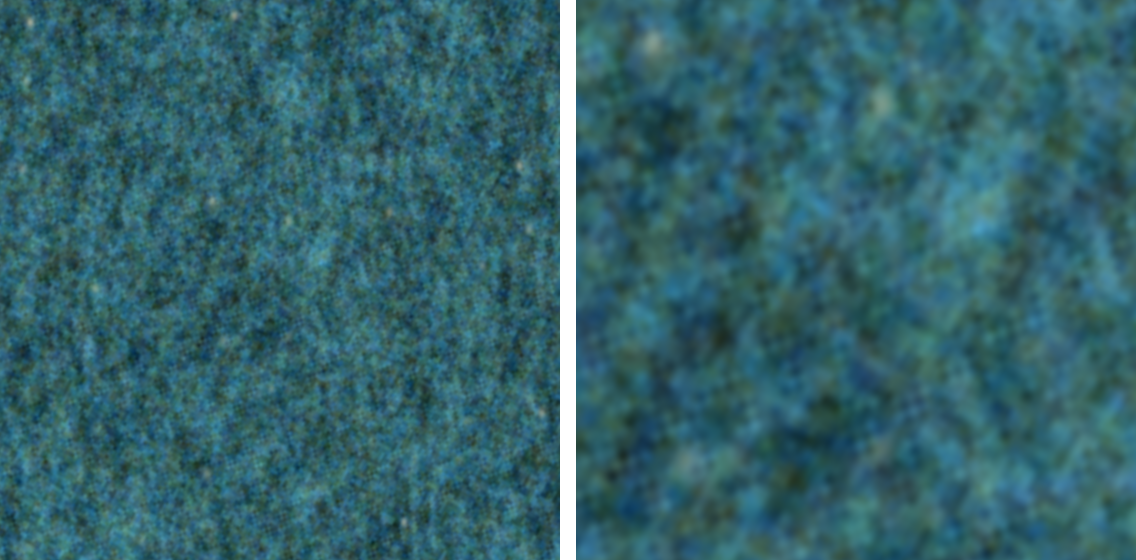
Left: the whole. Right: its middle third, enlarged.
Reproduce this texture procedurally as a WebGL 1 fragment shader.

```glsl
precision highp float;
// Teal woven wool: mottled blue-green fibres, faint vertical ribs and pale flecks.

uniform vec2 u_resolution;

const vec3 BASE_TEAL = vec3(0.192, 0.380, 0.413);
const vec3 TONE_AXIS = vec3(0.60, 1.00, 1.03);    // shadow to highlight
const vec3 BLUE_AXIS = vec3(-0.32, 0.03, 1.00);   // olive to blue
const vec3 WARM_AXIS = vec3(1.00, -0.12, -0.15);  // teal to rust
const vec3 FLECK_CREAM = vec3(0.74, 0.74, 0.64);

const vec2 GRAIN_FREQ = vec2(165.0, 150.0);
const vec2 FIBRE_FREQ = vec2(88.0, 76.0);
const vec2 RIB_FREQ = vec2(62.0, 13.0);
const vec2 TUFT_FREQ = vec2(36.0, 27.0);
const vec2 CLOUD_FREQ = vec2(9.0, 7.0);
const vec2 BLUE_FREQ = vec2(84.0, 68.0);
const vec2 WARM_FREQ = vec2(74.0, 58.0);

const float GRAIN_AMOUNT = 0.065;
const float FIBRE_AMOUNT = 0.085;
const float RIB_AMOUNT = 0.062;
const float TUFT_AMOUNT = 0.062;
const float CLOUD_AMOUNT = 0.030;
const float BLUE_AMOUNT = 0.085;
const float WARM_AMOUNT = 0.045;

const float FLECK_CELLS = 9.0;
const float FLECK_CHANCE = 0.50;
const vec2 FLECK_SIZE = vec2(0.0068, 0.0088);

float hash(vec2 p) {
  return fract(sin(dot(p, vec2(127.1, 311.7))) * 43758.5453);
}

// Smooth value noise from -1 to 1.
float noise(vec2 p) {
  vec2 cell = floor(p);
  vec2 f = fract(p);
  f = f * f * (3.0 - 2.0 * f);
  float low = mix(hash(cell), hash(cell + vec2(1.0, 0.0)), f.x);
  float high = mix(hash(cell + vec2(0.0, 1.0)), hash(cell + 1.0), f.x);
  return 2.0 * mix(low, high, f.y) - 1.0;
}

vec2 rotate(vec2 p, float angle) {
  float c = cos(angle);
  float s = sin(angle);
  return vec2(c * p.x - s * p.y, s * p.x + c * p.y);
}

// Light and shade of the cloth, from pixel-fine grain to broad clouds.
float clothTone(vec2 p) {
  float sway = 0.004 * noise(p * 8.0 + 5.0);
  float tone = GRAIN_AMOUNT * noise(rotate(p, 0.5) * GRAIN_FREQ + 11.0);
  tone += FIBRE_AMOUNT * noise(rotate(p, -0.35) * FIBRE_FREQ + 23.0);
  tone += RIB_AMOUNT * noise((p + vec2(sway, 0.0)) * RIB_FREQ + 37.0);
  tone += TUFT_AMOUNT * noise(rotate(p, 0.25) * TUFT_FREQ + 53.0);
  tone += CLOUD_AMOUNT * noise(rotate(p, -0.2) * CLOUD_FREQ + 71.0);
  return tone;
}

// Scattered soft flecks, one at most per cell, mostly faint.
float flecks(vec2 p) {
  vec2 cell = floor(p * FLECK_CELLS);
  vec2 jitter = vec2(hash(cell + 3.1), hash(cell + 7.7));
  vec2 center = (cell + mix(vec2(0.22), vec2(0.78), jitter)) / FLECK_CELLS;
  vec2 d = (p - center) / FLECK_SIZE;
  float present = step(hash(cell + 13.3), FLECK_CHANCE);
  float strength = hash(cell + 19.9);
  return present * mix(0.12, 0.75, strength * strength) * exp(-dot(d, d));
}

void main() {
  vec2 p = gl_FragCoord.xy / min(u_resolution.x, u_resolution.y);

  float blue = noise(rotate(p, 0.3) * BLUE_FREQ + 91.0)
             + 0.5 * noise(rotate(p, -0.6) * GRAIN_FREQ + 103.0);
  float warm = noise(rotate(p, -0.15) * WARM_FREQ + 127.0);

  vec3 color = BASE_TEAL + TONE_AXIS * clothTone(p);
  color += BLUE_AXIS * BLUE_AMOUNT * blue;
  color += WARM_AXIS * WARM_AMOUNT * warm;
  color = mix(color, FLECK_CREAM, flecks(p));

  gl_FragColor = vec4(clamp(color, 0.0, 1.0), 1.0);
}
```
